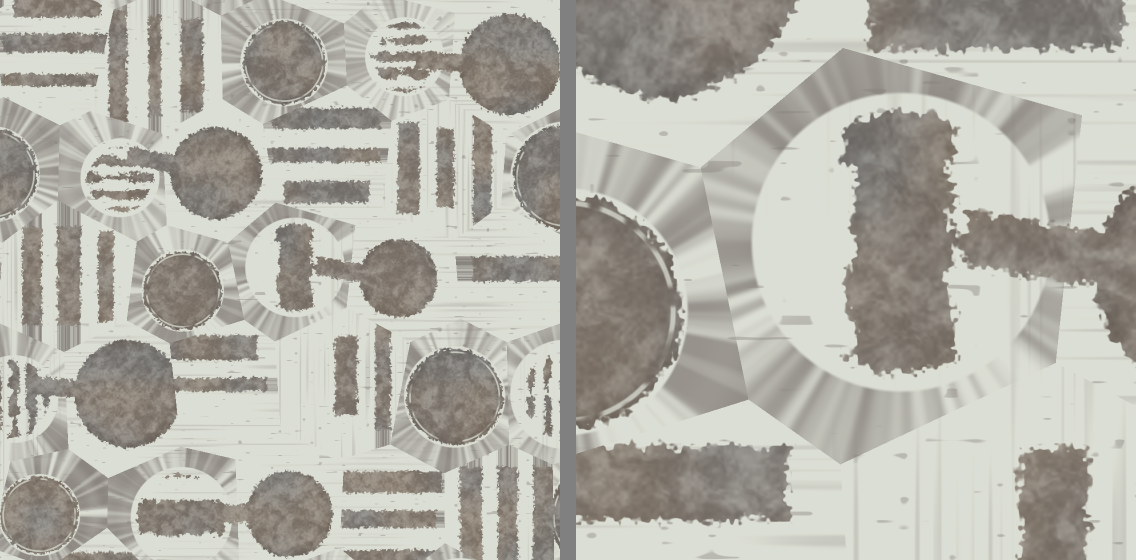
Left: the whole. Right: its middle third, enlarged.
A Shadertoy shader for this pattern:

```glsl
// Sheet of weathered stone discs, paddles and bars on pale paper.
// A jittered power diagram gives each part a straight-edged cell; leftover
// room is filled by streaks smeared out from the part's rim or ends.

const vec3 PAPER = vec3(.86, .87, .83);
const vec3 SOOT = vec3(.47, .44, .41);
const vec3 STONE = vec3(.53, .51, .49);
const vec3 ASH = vec3(.60, .58, .55);

float hash(vec2 p) {
    vec3 q = fract(p.xyx * .1031);
    q += dot(q, q.yzx + 33.33);
    return fract((q.x + q.y) * q.z);
}

float noise(vec2 p) {
    vec2 i = floor(p), f = fract(p);
    f *= f * (3. - 2. * f);
    return mix(mix(hash(i), hash(i + vec2(1, 0)), f.x),
               mix(hash(i + vec2(0, 1)), hash(i + 1.), f.x), f.y);
}

float fbm(vec2 p) {
    return .5 * noise(p) + .3 * noise(p * 2.1 + 17.) + .2 * noise(p * 4.3 + 41.);
}

// Mottled mineral surface with a faint rusty drift
vec3 stoneColour(vec2 p) {
    float blotch = fbm(p * 24.);
    float grain = fbm(p * 95. + 2. * blotch);
    vec3 c = mix(SOOT, ASH, smoothstep(.3, .72, .4 * blotch + .6 * grain));
    c += (noise(p * 14.) - .5) * vec3(.05, .01, -.03);
    return c * (.95 + .1 * noise(p * 380.));
}

// Coverage of a shape with a crumbly outline
float crumble(float d, vec2 p) {
    d += (noise(p * 170.) - .5) * .005 + (noise(p * 420.) - .5) * .006;
    return smoothstep(.0012, -.0012, d);
}

float streak(vec2 s) {
    return smoothstep(.25, .75, .55 * noise(s * 3.) + .45 * noise(s * 16.));
}

// Rows of bars along x: x = distance across, y = row number
vec2 barRow(float y, float pitch, vec2 id) {
    float row = floor(y / pitch + .5);
    float halfWidth = pitch * mix(.15, .34, hash(id + row * 7.3));
    return vec2(abs(y - row * pitch) - halfWidth, row);
}

vec3 scene(vec2 p) {
    // Find the owning cell, and the nearest paddle handle
    vec2 home = floor(p * 5.), id = home, q = vec2(0);
    float r = .08, best = 9., handle = 9.;
    for (int j = -2; j <= 2; j++)
    for (int i = -2; i <= 2; i++) {
        vec2 c = home + vec2(i, j);
        vec2 jitter = .3 * (vec2(hash(c), hash(c + 57.)) - .5);
        vec2 d = p - (c + .5 + jitter + vec2(.5 * mod(c.y, 2.), 0)) / 5.;
        float radius = mix(.066, .098, hash(c + 91.));
        float power = dot(d, d) - radius * radius;
        if (power < best) { best = power; id = c; q = d; r = radius; }
        if (mod(c.x + 2. * c.y, 5.) == 2.) {
            float a = 3.14 + .7 * (hash(c + 23.) - .3);
            vec2 u = mat2(cos(a), -sin(a), sin(a), cos(a)) * d;
            handle = min(handle, max(abs(u.x - radius - .03) - .05, abs(u.y) - .016));
        }
    }
    float kind = mod(id.x + 2. * id.y, 5.);
    float dist = length(q);
    bool upright = kind == 4. || (kind == 1. && hash(id + 5.) > .5);
    vec2 b = upright ? q.yx : q;
    vec3 stone = stoneColour(p);

    // Paper with faint drawn-out lines and flecks
    vec2 along = upright ? p.yx : p;
    float lines = smoothstep(.65, 1., noise(along * vec2(6, 300)));
    float flecks = smoothstep(.9, .95, noise(p * vec2(70, 230)));
    vec3 col = mix(PAPER, STONE, .25 * lines * smoothstep(.4, .7, noise(p * 6.)) + .4 * flecks);

    if (kind < 2.) {
        // Radial fan outside the rim
        float fan = streak(q / max(dist, .001) + id * 3.7);
        fan *= mix(.65, 1., hash(id + 12.)) * mix(.75, 1., noise(vec2(dist * 50., id.x)));
        col = mix(col, mix(STONE, SOOT, .3 * fan), fan * smoothstep(1.04, 1.07, dist / r));
    }
    if (kind == 0. || kind == 2.) {
        // Solid disc, darker at the rim; fanned discs carry a worn pale ring
        vec3 disc = stone * (1. - .1 * smoothstep(.75, 1., dist / r));
        float ring = smoothstep(.0022, .0008, abs(dist - .93 * r)) * smoothstep(.25, .6, noise(p * 90.));
        if (kind == 0.) disc = mix(disc, PAPER, .75 * ring);
        col = mix(col, disc, crumble(dist - r, p));
    } else if (kind == 1.) {
        // Pale disc holding thin stripes or one broad bar
        float pitch = hash(id + 31.) > .65 ? .1 : .03;
        float inner = .86 * r + .012 * (hash(id + floor(b.y / pitch + .5)) - .5);
        float worn = .006 * smoothstep(.55, .8, noise(p * 60.));
        col = mix(col, stone * .97, crumble(max(barRow(b.y, pitch, id).x + worn, dist - inner), p));
    } else {
        // Broad bars whose ends run on as smooth smears
        vec2 bar = barRow(b.y, .066, id);
        float pick = hash(id + bar.y * 3.1 + 44.);
        if (abs(bar.y) < 1.5 && (bar.y == 0. || pick > .2)) {
            float reach = .07 + .03 * pick;
            float smear = smoothstep(.001, -.001, bar.x) * step(reach - .004, abs(b.x)) * step(.4, pick);
            col = mix(col, mix(PAPER, STONE, .35 + .65 * streak(vec2(b.y * 40., pick * 9.))), smear);
            col = mix(col, stone, crumble(max(bar.x, abs(b.x) - reach), p));
        }
    }
    return mix(col, stone, crumble(handle, p));
}

void mainImage(out vec4 fragColor, in vec2 fragCoord) {
    // Four samples per pixel smooth the cell borders
    vec3 sum = vec3(0);
    for (int k = 0; k < 4; k++) {
        vec2 offset = .5 * (vec2(k % 2, k / 2) - .5);
        sum += scene((fragCoord + offset) / iResolution.y);
    }
    fragColor = vec4(sum / 4., 1);
}
```
